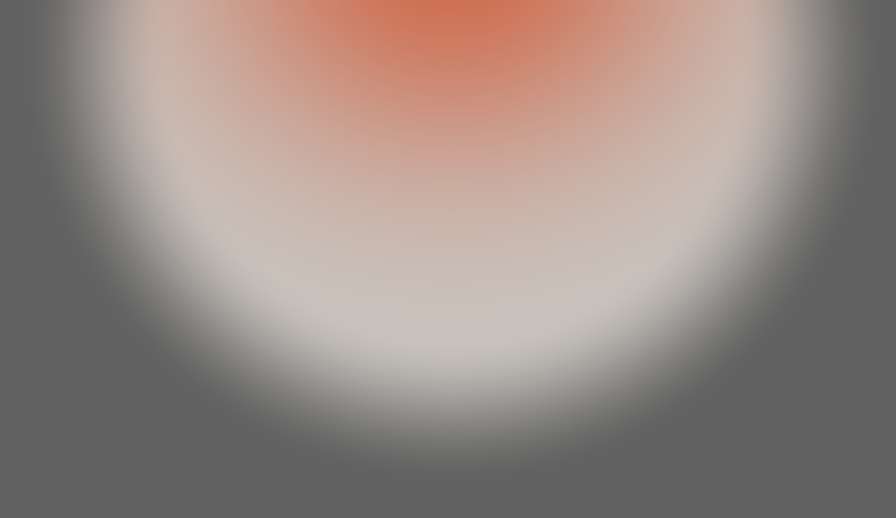
This background is drawn by a Shadertoy shader. Its source:

```glsl
// A soft pale disc hangs from the top of a flat grey field, with a warm
// orange glow spilling down inside it. The disc is a blurred circle and
// the glow an elliptical Gaussian, both in units of the canvas height.

const vec3 GREY   = vec3(0.382, 0.382, 0.380);
const vec3 PALE   = vec3(0.785, 0.775, 0.757);
const vec3 ORANGE = vec3(0.810, 0.440, 0.325);

// Coverage of a circle whose edge fades over +-blur around the radius
float softDisc(vec2 p, vec2 center, float radius, float blur) {
    return 1.0 - smoothstep(radius - blur, radius + blur, length(p - center));
}

// Elliptical Gaussian falloff, 1 at the center
float softGlow(vec2 p, vec2 center, vec2 spread) {
    vec2 d = (p - center) / spread;
    return exp(-dot(d, d));
}

void mainImage(out vec4 fragColor, in vec2 fragCoord) {
    // x is centered, y runs from 0 at the bottom to 1 at the top
    vec2 p = vec2(fragCoord.x - 0.5 * iResolution.x, fragCoord.y) / iResolution.y;

    // Warm light inside the disc, its core just above the canvas
    float warmth = min(1.075 * softGlow(p, vec2(0.007, 1.113), vec2(0.48, 0.42)), 1.0);
    vec3 discColor = mix(PALE, ORANGE, warmth);

    // Blurred disc over the grey field
    float disc = softDisc(p, vec2(0.009, 0.898), 0.69, 0.147);
    fragColor = vec4(mix(GREY, discColor, disc), 1.0);
}
```
